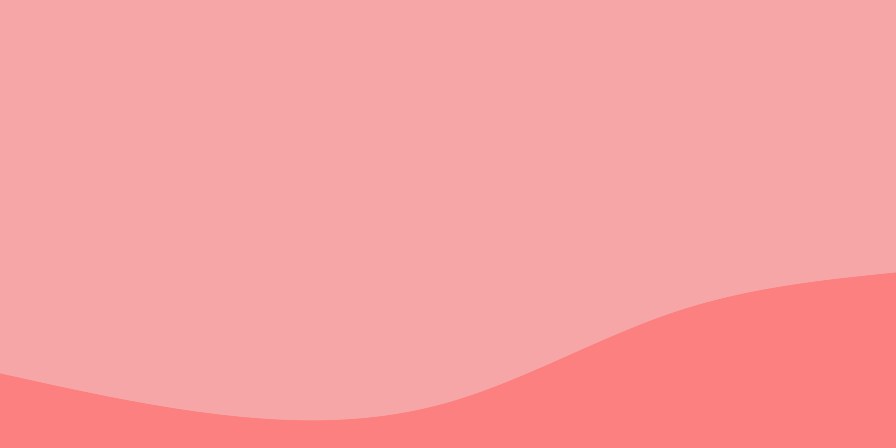
This background is drawn by a Shadertoy shader. Its source:

```glsl
// A flat pink backdrop with one smooth coral wave along the bottom.

#define SKY_COLOR vec3(0.965, 0.651, 0.651)
#define WAVE_COLOR vec3(0.988, 0.502, 0.502)
#define SPANS 4.0
#define KNOTS 7

// Control heights in canvas heights; the outer two extend the ends straight.
const float knotHeight[KNOTS] = float[KNOTS](
    0.2778, 0.1667, 0.0555, 0.0534, 0.3411, 0.3919, 0.4427);

// Uniform cubic B-spline weight at a distance from its knot.
float splineWeight(float distanceToKnot) {
    float d = abs(distanceToKnot);
    float outer = max(2.0 - d, 0.0);
    float inner = max(1.0 - d, 0.0);
    return (outer * outer * outer - 4.0 * inner * inner * inner) / 6.0;
}

// Height of the wave crest at x, where x runs from 0 to 1.
float waveHeight(float x) {
    float height = 0.0;
    for (int i = 0; i < KNOTS; i++) {
        height += knotHeight[i] * splineWeight(x * SPANS - float(i - 1));
    }
    return height;
}

void mainImage(out vec4 fragColor, in vec2 fragCoord) {
    vec2 uv = fragCoord / iResolution.xy;

    // Soften the crest over one pixel.
    float halfPixel = 0.5 / iResolution.y;
    float aboveWave = uv.y - waveHeight(uv.x);
    float sky = smoothstep(-halfPixel, halfPixel, aboveWave);

    fragColor = vec4(mix(WAVE_COLOR, SKY_COLOR, sky), 1.0);
}
```
